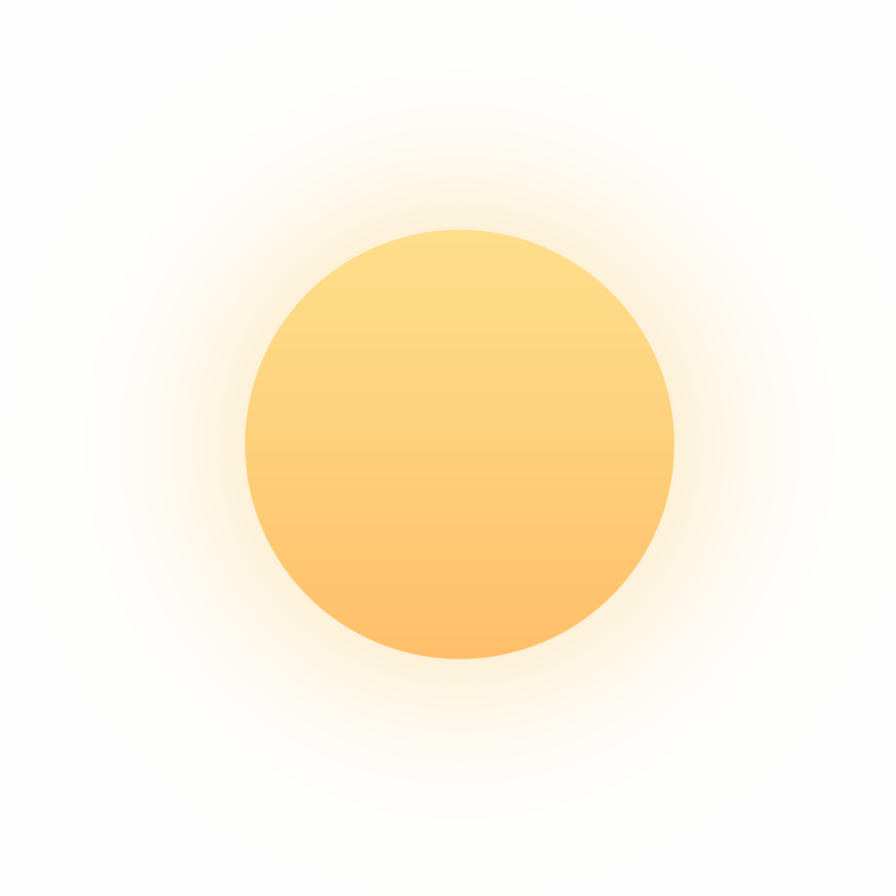
This background is drawn by a WebGL 2 fragment shader. Its source:

```glsl
#version 300 es
precision highp float;

// A warm sun disc with a vertical gradient on a near-white ground.
// The disc is a circle distance function; the same distance drives a soft
// halo whose strength falls off smoothly away from the rim.

uniform vec2 u_resolution;
out vec4 outColor;

// Layout, in units of the canvas
const vec2 SUN_CENTER = vec2(0.513, 0.504);
const float SUN_RADIUS = 0.2396;

// Halo falloff: reach from the rim and curve steepness
const float HALO_REACH = 0.089;
const float HALO_POWER = 1.32;

// Colours
const vec3 GROUND = vec3(0.998, 0.998, 0.996);
const vec3 HALO = vec3(0.993, 0.950, 0.850);
const vec3 SUN_TOP = vec3(0.998, 0.872, 0.545);
const vec3 SUN_MIDDLE = vec3(0.996, 0.816, 0.482);
const vec3 SUN_BOTTOM = vec3(1.000, 0.747, 0.414);

float circleDistance(vec2 p, vec2 center, float radius) {
    return length(p - center) - radius;
}

float haloStrength(float rimDistance) {
    return exp(-pow(max(rimDistance, 0.0) / HALO_REACH, HALO_POWER));
}

// Height runs from 0 at the foot of the disc to 1 at its top
vec3 sunColor(float height) {
    vec3 lower = mix(SUN_BOTTOM, SUN_MIDDLE, clamp(height * 2.0, 0.0, 1.0));
    return mix(lower, SUN_TOP, clamp(height * 2.0 - 1.0, 0.0, 1.0));
}

void main() {
    float canvasSize = min(u_resolution.x, u_resolution.y);
    vec2 p = (gl_FragCoord.xy - 0.5 * u_resolution) / canvasSize + 0.5;
    float pixel = 1.0 / canvasSize;

    float rimDistance = circleDistance(p, SUN_CENTER, SUN_RADIUS);

    // Ground and halo
    vec3 color = mix(GROUND, HALO, haloStrength(rimDistance));

    // Disc with a smoothed edge
    float height = (p.y - SUN_CENTER.y) / (2.0 * SUN_RADIUS) + 0.5;
    float coverage = 1.0 - smoothstep(-pixel, pixel, rimDistance);
    color = mix(color, sunColor(height), coverage);

    outColor = vec4(color, 1.0);
}
```
